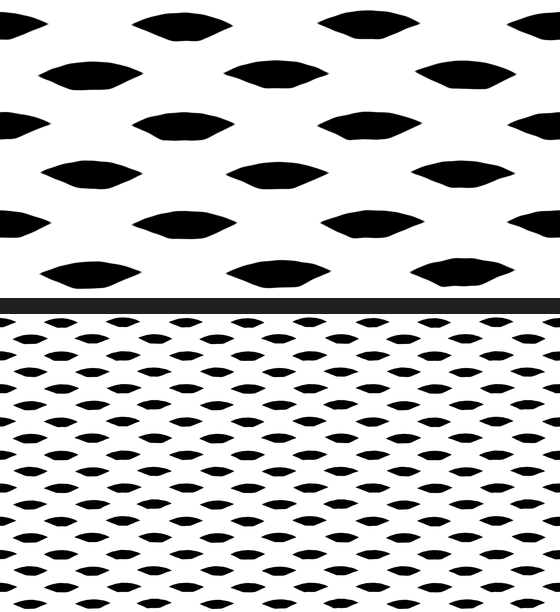
Top: one tile. Bottom: repeated 3 by 3.
Write a Shadertoy shader that draws this pattern.

```glsl
// Staggered rows of black hand-cut lens shapes with flat bottoms on white.

const vec2 REPEATS = vec2(3.0, 6.0);    // columns, rows
const float ROW_HEIGHT = 0.265625;      // in column widths
const vec2 LATTICE_SHIFT = vec2(-0.015, 0.004);
const vec3 PAPER = vec3(1.0);
const vec3 INK = vec3(0.0);

vec3 hash3(vec2 p) {
    vec3 q = fract(vec3(p.xyx) * vec3(0.1031, 0.1030, 0.0973) + 0.137);
    q += dot(q, q.yxz + 33.33);
    return fract((q.xxy + q.yzz) * q.zyx);
}

// One-dimensional gradient noise, about -0.5 to 0.5
float gradientNoise(float x, float seed) {
    float i = floor(x), f = x - i;
    float g0 = hash3(vec2(i + 40.0, seed)).x * 2.0 - 1.0;
    float g1 = hash3(vec2(i + 41.0, seed)).x * 2.0 - 1.0;
    float u = f * f * f * (f * (f * 6.0 - 15.0) + 10.0);
    return mix(g0 * f, g1 * (f - 1.0), u);
}

float smoothMax(float a, float b, float k) {
    float h = max(k - abs(a - b), 0.0) / k;
    return max(a, b) + 0.25 * h * h * k;
}

// Arched top, sloping sides and flat base; the tips lie at y = 0
float lensDistance(vec2 p, float halfWidth, float rise, float depth, float halfBase) {
    float t = p.x / halfWidth;
    float slope = 2.0 * rise * t / halfWidth;
    float arch = (p.y - rise * (1.0 - t * t)) / sqrt(1.0 + slope * slope);
    vec2 sideNormal = normalize(vec2(depth, halfBase - halfWidth));
    float side = dot(vec2(abs(p.x) - halfWidth, p.y), sideNormal);
    float base = -p.y - depth;
    return smoothMax(arch, smoothMax(side, base, 0.008), 0.012);
}

// One lens with its own placement, tilt, proportions and uneven edge
float variedLens(vec2 p, vec2 id) {
    vec3 place = hash3(id + 11.0) - 0.5;
    vec3 size = hash3(id + 57.0) - 0.5;
    vec3 cut = hash3(id + 93.0);
    p -= place.xy * vec2(0.024, 0.014);
    p.y += place.z * 0.05 * p.x;
    float seed = id.x + id.y * REPEATS.x + 5.0;
    p.y += 0.007 * gradientNoise(p.x * 13.0, seed);
    float halfBase = mix(0.06, 0.115, p.x < 0.0 ? cut.x : cut.y);
    return lensDistance(p, 0.281 + 0.012 * size.x, 0.066 + 0.006 * size.y,
                        0.083 + 0.006 * size.z, halfBase);
}

void mainImage(out vec4 fragColor, in vec2 fragCoord) {
    // Staggered lattice, wrapped so that opposite edges agree
    vec2 grid = fragCoord / iResolution.xy * REPEATS;
    grid -= LATTICE_SHIFT / vec2(1.0, ROW_HEIGHT);
    float row = floor(grid.y);
    grid.x += 0.5 * mod(row, 2.0);
    vec2 id = mod(floor(grid), REPEATS);
    vec2 local = (fract(grid) - 0.5) * vec2(1.0, ROW_HEIGHT);

    // Smooth ink edge
    float pixel = REPEATS.x / iResolution.x;
    float d = variedLens(local, id);
    float ink = 1.0 - smoothstep(-0.8 * pixel, 0.8 * pixel, d);
    fragColor = vec4(mix(PAPER, INK, ink), 1.0);
}
```
